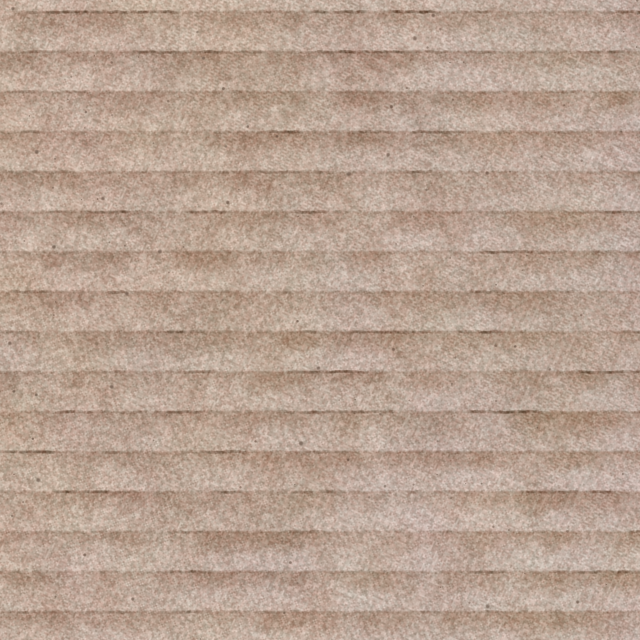
A Shadertoy shader for this texture:

```glsl
// Ribbed kraft cardboard: sixteen horizontal flutes, each with a thin broken
// crease on top and a blotchy brown shadow that fades downward into pale paper.
// Layered value noise adds stains, fibre grain and a few small dark flecks.

float hash(vec2 p) {
    return fract(sin(dot(p, vec2(127.1, 311.7))) * 43758.5453);
}

float noise(vec2 p) {
    vec2 i = floor(p), f = fract(p);
    f = f * f * (3.0 - 2.0 * f);
    return mix(mix(hash(i), hash(i + vec2(1, 0)), f.x),
               mix(hash(i + vec2(0, 1)), hash(i + vec2(1, 1)), f.x), f.y);
}

// Each octave is turned so that the lattice does not show
float fbm(vec2 p) {
    float sum = 0.0, amp = 0.5;
    for (int i = 0; i < 4; i++) {
        sum += amp * noise(p);
        p = mat2(1.6, 1.2, -1.2, 1.6) * p + 17.3;
        amp *= 0.5;
    }
    return sum / 0.9375;
}

// Sparse flecks: at most one per grid cell, with random place and size
float flecks(vec2 uv, float cells) {
    vec2 p = uv * cells, id = floor(p);
    vec2 center = 0.25 + 0.5 * vec2(hash(id + 3.1), hash(id + 8.7));
    float radius = mix(0.05, 0.09, hash(id + 5.3));
    float present = step(0.95, hash(id + 1.9));
    return present * (1.0 - smoothstep(radius * 0.3, radius * 1.6, length(fract(p) - center)));
}

void mainImage(out vec4 fragColor, in vec2 fragCoord) {
    vec2 uv = fragCoord / iResolution.xy;

    // Flute coordinate: d is 0 on the crease and grows downward
    float v = (1.0 - uv.y) * 16.0 - 0.30;
    float row = floor(v + 0.14);
    float d = v - row;
    float rough = d + 0.03 * (noise(vec2(uv.x * 110.0, row * 7.3)) - 0.5);

    // Shadow under each crease, with uneven reach and strength
    float stain = fbm(uv * vec2(24.0, 32.0));
    float strength = 0.10 + 1.1 * fbm(vec2(uv.x * 12.0, row * 11.7));
    float reach = 0.72 + 0.6 * (stain - 0.4);
    float shadow = smoothstep(-0.06, 0.03, rough) * (1.0 - smoothstep(0.0, reach, d)) * strength;

    // Paper: warm at the left, slightly greyer towards the lower right
    vec3 pale = mix(vec3(0.778, 0.694, 0.630), vec3(0.765, 0.694, 0.652),
                    smoothstep(0.2, 1.3, uv.x + 0.5 * (1.0 - uv.y)));
    vec3 brown = vec3(0.655, 0.545, 0.470);
    vec3 color = mix(pale, brown, clamp(shadow + 0.8 * (stain - 0.38), 0.0, 1.0));

    // Broad tonal drift and soft pink to ochre variation
    color += 0.05 * (fbm(uv * 5.0 + 40.0) - 0.5);
    color += vec3(0.020, -0.008, -0.006) * (fbm(uv * 18.0 + 70.0) - 0.5);
    color += vec3(0.004, 0.004, -0.030) * (fbm(uv * 9.0 + 110.0) - 0.5);

    // Crease: short dark dashes that nearly vanish in between
    float dash = smoothstep(0.48, 0.74, fbm(vec2(uv.x * 17.0, row * 5.9 + 31.0)));
    float ragged = 0.25 + 1.0 * noise(vec2(uv.x * 150.0, row * 3.7));
    float crease = 1.0 - smoothstep(0.01, 0.058, abs(rough));
    color = mix(color, vec3(0.40, 0.30, 0.23), crease * ragged * (0.14 + 0.55 * dash));

    // Fibre grain at two sizes on turned lattices, with a trace of colour
    vec2 turned = mat2(0.91, 0.41, -0.41, 0.91) * uv;
    float grain = 0.15 * (noise(turned * 390.0) - 0.5)
                + 0.12 * (noise(turned.yx * 215.0 + 9.0) - 0.5);
    color += grain * vec3(0.95, 1.0, 1.05);
    color += vec3(0.03, -0.015, -0.015) * (noise(turned * 230.0 + 55.0) - 0.5);

    // Small dark flecks
    float fleck = max(flecks(uv, 27.0), 0.7 * flecks(uv + 0.37, 45.0));
    color = mix(color, vec3(0.36, 0.28, 0.23), 0.6 * fleck);

    fragColor = vec4(clamp(color, 0.0, 1.0), 1.0);
}
```
